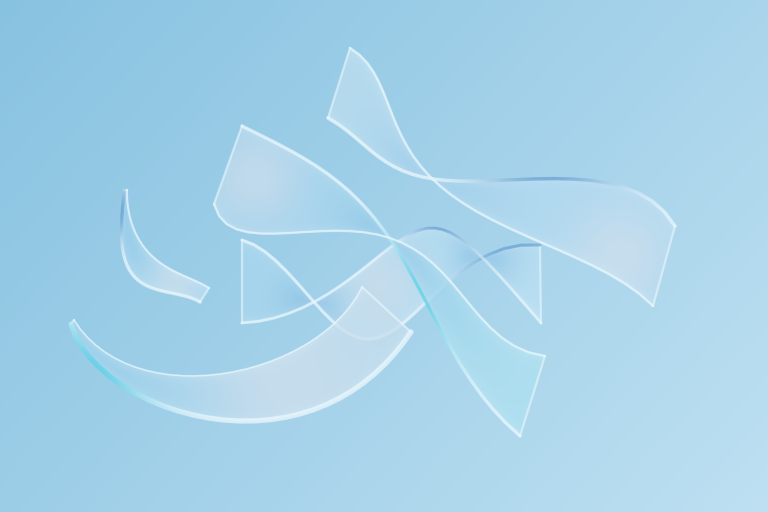
Write a WebGL 2 fragment shader that draws this background.

```glsl
#version 300 es
precision highp float;

uniform vec2 u_resolution;
out vec4 outColor;

const float HEIGHT = 5.12;
const int STEPS = 28;
const vec3 WHITE = vec3(0.92, 0.97, 0.99);
const vec3 FOLD_BLUE = vec3(0.48, 0.72, 0.88);
const vec3 PEARL = vec3(0.83, 0.88, 0.93);
const vec3 CYAN = vec3(0.36, 0.82, 0.90);
const vec3 STEEL = vec3(0.41, 0.63, 0.82);

// Smooth curve through five knots, by repeated interpolation
vec2 curve(vec2 k[5], float t) {
  for (int level = 1; level < 5; level++)
    for (int i = 0; i < 5 - level; i++)
      k[i] = mix(k[i], k[i + 1], (4.0 * t - float(i)) / float(level));
  return k[0];
}

// Distance to a segment, and position along it
vec2 segment(vec2 p, vec2 a, vec2 b) {
  vec2 ab = b - a;
  float h = clamp(dot(p - a, ab) / max(dot(ab, ab), 1e-6), 0.0, 1.0);
  return vec2(length(p - a - ab * h), h);
}

bool crosses(vec2 p, vec2 a, vec2 b) {
  if ((a.y > p.y) == (b.y > p.y)) return false;
  return p.x < a.x + (b.x - a.x) * (p.y - a.y) / (b.y - a.y);
}

// Nearest point of a curve: distance and parameter; flips inside at crossings
vec2 trace(vec2 p, vec2 k[5], inout bool inside) {
  vec2 best = vec2(1e3, 0.0), from = k[0];
  for (int i = 0; i < STEPS; i++) {
    vec2 to = curve(k, float(i + 1) / float(STEPS));
    vec2 hit = segment(p, from, to);
    if (hit.x < best.x) best = vec2(hit.x, (float(i) + hit.y) / float(STEPS));
    if (crosses(p, from, to)) inside = !inside;
    from = to;
  }
  return best;
}

float bump(float x, float center, float width) {
  float d = (x - center) / width;
  return exp(-d * d);
}

float line(float d, float width, float px) {
  return 1.0 - smoothstep(width - 0.7 * px, width + 0.7 * px, d);
}

// Twisted glass sheet between edges a and b; sheen is center and radius
vec3 glass(vec3 base, vec2 p, float px, vec2 a[5], vec2 b[5], vec3 startTint,
           vec3 endTint, vec3 sheen, vec3 accent, vec2 accentAt, vec2 rim, float fold) {
  vec2 low = min(a[0], b[0]), high = max(a[0], b[0]);
  for (int i = 1; i < 5; i++) {
    low = min(low, min(a[i], b[i]));
    high = max(high, max(a[i], b[i]));
  }
  if (any(lessThan(p, low - 0.2)) || any(greaterThan(p, high + 0.2))) return base;

  bool inside = false;
  vec2 ea = trace(p, a, inside), eb = trace(p, b, inside);
  if (crosses(p, a[0], b[0])) inside = !inside;
  if (crosses(p, a[4], b[4])) inside = !inside;
  float cap = min(segment(p, a[0], b[0]).x, segment(p, a[4], b[4]).x);
  float d = min(min(ea.x, eb.x), cap) * (inside ? -1.0 : 1.0);

  // Body: end tints, dark folds where the sheet narrows, pearly sheen
  float span = ea.x + eb.x;
  float t = (ea.y * eb.x + eb.y * ea.x) / max(span, 1e-4);
  vec3 body = mix(startTint, endTint, smoothstep(0.1, 0.9, t));
  body = mix(body, FOLD_BLUE, fold * exp(-span * span * 8.0));
  body = mix(body, PEARL, 0.85 * bump(length(p - sheen.xy), 0.0, sheen.z));
  vec3 color = mix(base, body, 0.76 * line(d, 0.0, px));

  // Rims: soft inner glow, bright lines, coloured refraction
  float glow = inside ? 0.22 * exp(-min(ea.x, eb.x) * 22.0) : 0.0;
  color = mix(color, WHITE, glow);
  color = mix(color, WHITE, 0.6 * line(cap, 0.011, px));
  vec3 rimA = mix(WHITE, accent, bump(ea.y, accentAt.x, 0.15));
  vec3 rimB = mix(WHITE, accent, bump(eb.y, accentAt.y, 0.15));
  color = mix(color, rimA, 0.75 * line(ea.x, rim.x, px));
  return mix(color, rimB, 0.75 * line(eb.x, rim.y, px));
}

void main() {
  float px = HEIGHT / u_resolution.y;
  vec2 p = vec2(gl_FragCoord.x, u_resolution.y - gl_FragCoord.y) * px;

  // Sky gradient, brighter to the lower right
  float g = 0.082 * p.x + 0.075 * p.y;
  vec3 color = mix(vec3(0.53, 0.76, 0.88), vec3(0.74, 0.875, 0.945), g);

  // Double-twisted central ribbon
  color = glass(color, p, px,
    vec2[5](vec2(2.42, 2.40), vec2(3.14, 3.02), vec2(3.72, 3.39), vec2(4.36, 2.93), vec2(5.40, 2.45)),
    vec2[5](vec2(2.42, 3.23), vec2(3.40, 2.86), vec2(4.05, 2.37), vec2(4.58, 2.37), vec2(5.41, 3.23)),
    vec3(0.66, 0.84, 0.93), vec3(0.74, 0.88, 0.95), vec3(3.80, 2.85, 0.45),
    STEEL, vec2(0.95, 0.66), vec2(0.015, 0.014), 0.75);

  // Wide lower arc
  color = glass(color, p, px,
    vec2[5](vec2(0.74, 3.20), vec2(1.35, 3.67), vec2(2.20, 3.74), vec2(3.05, 3.45), vec2(3.62, 2.87)),
    vec2[5](vec2(0.71, 3.24), vec2(1.35, 3.93), vec2(2.40, 4.21), vec2(3.40, 3.98), vec2(4.11, 3.32)),
    vec3(0.65, 0.84, 0.93), vec3(0.77, 0.87, 0.93), vec3(2.85, 3.80, 0.75),
    CYAN, vec2(-1.0, 0.14), vec2(0.008, 0.026), 0.25);

  // Long diagonal ribbon
  color = glass(color, p, px,
    vec2[5](vec2(2.42, 1.26), vec2(3.28, 1.74), vec2(3.92, 2.42), vec2(4.44, 3.36), vec2(5.20, 4.36)),
    vec2[5](vec2(2.14, 2.04), vec2(2.90, 2.33), vec2(3.90, 2.38), vec2(4.62, 2.95), vec2(5.45, 3.56)),
    vec3(0.65, 0.83, 0.93), vec3(0.68, 0.88, 0.94), vec3(2.55, 1.78, 0.50),
    CYAN, vec2(0.64, -1.0), vec2(0.016, 0.011), 0.55);

  // Upper right ribbon
  color = glass(color, p, px,
    vec2[5](vec2(3.50, 0.48), vec2(3.92, 1.14), vec2(4.40, 1.86), vec2(5.40, 2.42), vec2(6.53, 3.06)),
    vec2[5](vec2(3.28, 1.18), vec2(3.86, 1.62), vec2(4.60, 1.81), vec2(5.72, 1.79), vec2(6.75, 2.26)),
    vec3(0.74, 0.87, 0.94), vec3(0.69, 0.85, 0.94), vec3(6.20, 2.55, 0.55),
    STEEL, vec2(-1.0, 0.70), vec2(0.012, 0.017), 0.4);

  // Small curl at the left
  color = glass(color, p, px,
    vec2[5](vec2(1.24, 1.90), vec2(1.215, 2.36), vec2(1.32, 2.74), vec2(1.62, 2.91), vec2(2.00, 3.02)),
    vec2[5](vec2(1.27, 1.90), vec2(1.33, 2.27), vec2(1.52, 2.56), vec2(1.80, 2.74), vec2(2.09, 2.88)),
    vec3(0.60, 0.81, 0.92), vec3(0.73, 0.88, 0.95), vec3(1.75, 2.82, 0.25),
    STEEL, vec2(0.12, -1.0), vec2(0.016, 0.010), 0.2);

  outColor = vec4(color, 1.0);
}
```
